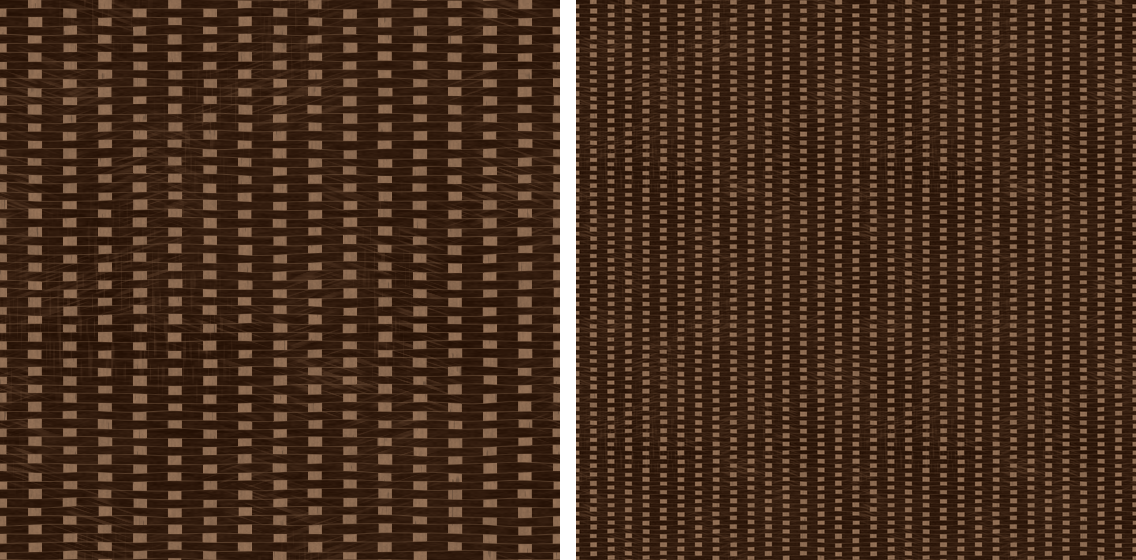
Left, the tile; right, the same tile 2 across and 2 down.
Give the GLSL for this pattern, as a WebGL 2 fragment shader.

```glsl
#version 300 es
precision highp float;
// Dark wooden strips woven over pale slats: 16 columns, 64 rows, with scratched grain.
uniform vec2 u_resolution;
out vec4 fragColor;

float hash(vec2 p) {
    vec3 q = fract(p.xyx * vec3(0.1031, 0.1030, 0.0973));
    q += dot(q, q.yzx + 33.33);
    return fract((q.x + q.y) * q.z);
}

// Value noise that wraps after one unit of uv, with n cells per unit.
float noise(vec2 uv, vec2 n) {
    vec2 p = uv * n, cell = floor(p), f = fract(p);
    f = f * f * (3.0 - 2.0 * f);
    vec2 a = mod(cell, n), b = mod(cell + 1.0, n);
    return mix(mix(hash(a), hash(vec2(b.x, a.y)), f.x),
               mix(hash(vec2(a.x, b.y)), hash(b), f.x), f.y);
}

// Fine streaks along a whole-number shear, gathered into patches.
float scratches(vec2 uv, float slope, vec2 patchShift) {
    vec2 along = vec2(uv.x, uv.x + slope * uv.y);
    float streak = smoothstep(0.5, 0.95, noise(along, vec2(22.0, 97.0)));
    float area = smoothstep(0.4, 0.85, noise(uv + patchShift, vec2(7.0, 9.0)));
    return streak * area;
}

void main() {
    vec2 uv = gl_FragCoord.xy / u_resolution;
    float px = 1.0 / min(u_resolution.x, u_resolution.y);

    // Hand-cut strip edges wander slightly.
    float wobble = 0.24 * (noise(uv, vec2(13.0, 64.0)) - 0.5)
                 + 0.26 * (noise(uv + 0.37, vec2(6.0, 11.0)) - 0.5);
    float v = uv.y * 64.0 + wobble;
    float row = floor(v);
    float edge = (0.5 - abs(fract(v) - 0.5)) / 64.0;

    // Pale slats show in alternate rows of each column.
    float column = floor(uv.x * 16.0 + 0.5);
    vec2 id = vec2(mod(column, 16.0), mod(row, 64.0));
    float offset = uv.x * 16.0 - column + 0.024 * (hash(id + 71.0) - 0.5);
    float halfWidth = 0.196 + 0.016 * (hash(id + 19.0) - 0.5);
    float side = (halfWidth - abs(offset)) / 16.0;
    float over = mod(id.x + id.y, 2.0) < 0.5 ? 1.0 : -1.0;
    float slat = clamp(side / px + 0.5, 0.0, 1.0) * clamp(over * edge / px + 0.5, 0.0, 1.0);

    // Dark wood: long grain, worn patches and crossing scratches.
    float grain = noise(uv, vec2(36.0, 310.0));
    float fibre = noise(uv + 0.21, vec2(150.0, 420.0));
    float wear = noise(uv + 0.63, vec2(5.0, 6.0));
    float tone = 0.34 + 0.34 * (grain - 0.5) + 0.26 * (fibre - 0.5)
               + 0.22 * (wear - 0.5) + 0.10 * (hash(vec2(id.y, 5.0)) - 0.5);
    tone += 0.75 * scratches(uv, 3.0, vec2(0.11, 0.47));
    tone += 0.60 * scratches(uv, -3.0, vec2(0.58, 0.29));
    float upright = smoothstep(0.6, 0.95, noise(uv, vec2(290.0, 24.0)));
    tone += 0.5 * upright * smoothstep(0.5, 0.85, noise(uv + 0.81, vec2(6.0, 5.0)));
    vec3 color = mix(vec3(0.135, 0.058, 0.013), vec3(0.27, 0.17, 0.105), clamp(tone, 0.0, 1.15));

    // Thin pale gaps between strips, keeping their weight at any size.
    float gapWidth = 0.0009;
    float drawn = max(gapWidth, px);
    float gap = clamp((0.5 * drawn - edge) / px + 0.5, 0.0, 1.0) * gapWidth / drawn;
    gap *= 0.55 + 0.5 * noise(uv + 0.17, vec2(24.0, 64.0));
    color = mix(color, vec3(0.50, 0.38, 0.28), gap);

    // Pale slats carry upright grain and a few dark cracks.
    float slatGrain = noise(uv + 0.43, vec2(330.0, 60.0)) - 0.5;
    float speck = noise(uv + 0.09, vec2(360.0)) - 0.5;
    float crack = smoothstep(0.86, 0.98, noise(uv + 0.31, vec2(270.0, 40.0)));
    vec3 pale = vec3(0.55, 0.42, 0.32) * (1.0 + 0.08 * slatGrain + 0.07 * speck
              + 0.06 * (hash(id + 43.0) - 0.5) - 0.18 * crack);
    color = mix(color, pale, slat);

    fragColor = vec4(color, 1.0);
}
```
